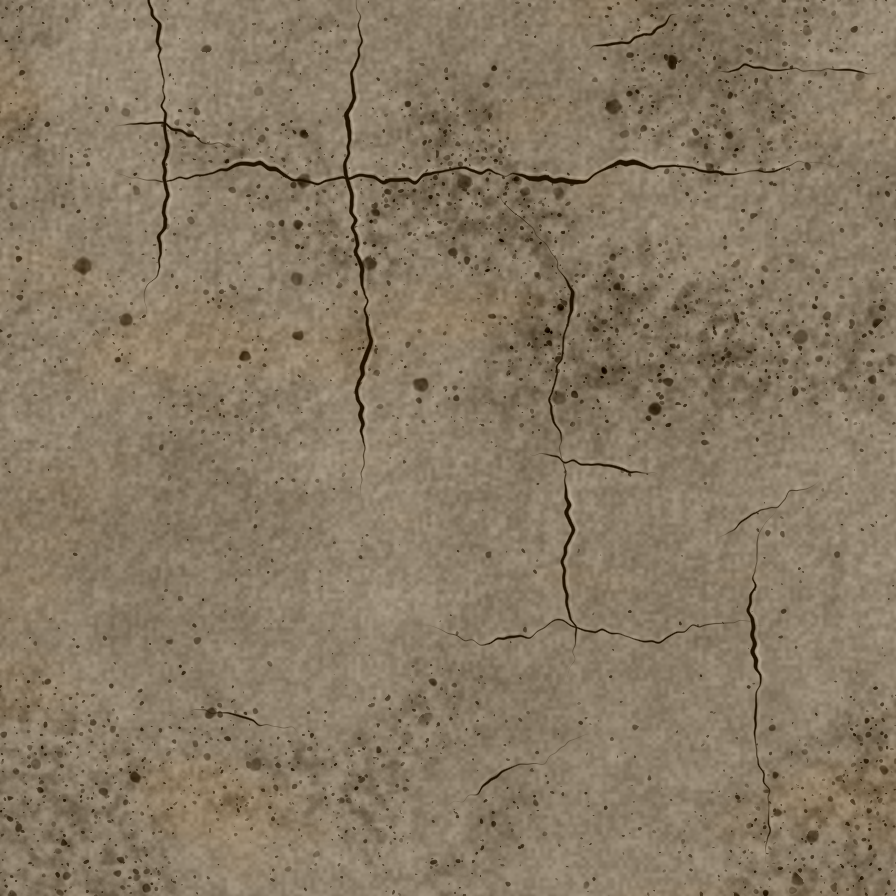
Give the GLSL for this texture, as a WebGL 1 fragment shader.

```glsl
precision highp float;
// Weathered concrete wall: a grainy, side-lit plaster relief with dark stains,
// pits scattered on rotated jittered grids, and wandering cracks drawn as
// distance bands around noisy lines that follow a loose lattice.

#define BASE_TONE 0.556
#define RELIEF 0.135
#define GRAIN 0.10
#define MOTTLE 0.13
#define STAIN_DEPTH 0.17
#define PIT_DEPTH 0.31
#define PIT_AMOUNT 0.50
#define CRACK_HALF_WIDTH 0.0027
#define CRACK_TONE 0.12
#define RIM_LIGHT 0.09

uniform vec2 u_resolution;

float hash(vec2 p) {
  vec3 q = fract(vec3(p.xyx) * 0.1031);
  q += dot(q, q.yzx + 33.33);
  return fract((q.x + q.y) * q.z);
}

float noise(vec2 p) {
  vec2 i = floor(p), f = fract(p);
  f = f * f * (3.0 - 2.0 * f);
  return mix(mix(hash(i), hash(i + vec2(1, 0)), f.x),
             mix(hash(i + vec2(0, 1)), hash(i + vec2(1, 1)), f.x), f.y);
}

float fbm(vec2 p) {
  float sum = 0.0, amp = 0.5;
  for (int i = 0; i < 4; i++) {
    sum += amp * noise(p);
    p = mat2(1.6, 1.2, -1.2, 1.6) * p + 17.3;
    amp *= 0.5;
  }
  return sum / 0.9375;
}

vec2 rotate(vec2 p, float a) {
  float c = cos(a), s = sin(a);
  return vec2(c * p.x + s * p.y, c * p.y - s * p.x);
}

// Plaster height: round grains, turning into slanted trowel streaks
float height(vec2 p, float streaks) {
  vec2 q = rotate(p, -0.9);
  float grains = noise(q * vec2(115.0, 150.0)) * 0.7 + noise(p * 70.0) * 0.3;
  return mix(grains, noise(q * vec2(48.0, 145.0)), streaks);
}

// Pits: one jittered dot per cell, on grids of four sizes
float pits(vec2 p, float density, float px) {
  float cover = 0.0, size = 0.009;
  for (int k = 0; k < 4; k++) {
    float layer = float(k);
    vec2 q = rotate(p, 0.5 + layer * 1.1) / size + 40.0 * layer + 200.0;
    vec2 cell = floor(q);
    vec2 center = 0.28 + 0.44 * vec2(hash(cell + 3.1), hash(cell + 7.7));
    float pick = hash(cell + 13.9);
    float radius = size * (0.09 + 0.15 * pow(hash(cell + 21.3), 3.0));
    float edge = max(radius * 0.5, px * 0.8);
    float d = length(fract(q) - center) * size;
    float dot_ = 1.0 - smoothstep(radius - edge * 0.5, radius + edge * 0.7, d);
    float present = step(pick, density * (1.0 - 0.17 * layer));
    cover = max(cover, dot_ * present * (0.4 + 0.6 * hash(cell + 31.7)));
    size *= 1.6;
  }
  return cover;
}

// Crack along q.x from lo to hi: x = dark core, y = lit rim
vec2 crack(vec2 q, float lo, float hi, float halfWidth, float seed, float px) {
  float t = q.x;
  float wander = 0.030 * (noise(vec2(t * 11.0, seed)) - 0.5)
               + 0.012 * (noise(vec2(t * 37.0, seed + 9.0)) - 0.5)
               + 0.005 * (noise(vec2(t * 110.0, seed + 18.0)) - 0.5);
  float across = q.y - wander;
  float taper = 0.3 * (hi - lo);
  float ends = smoothstep(lo, lo + taper, t) * (1.0 - smoothstep(hi - taper, hi, t));
  float w = halfWidth * ends * (0.2 + 1.2 * noise(vec2(t * 30.0, seed + 27.0)));
  float soft = max(px, 0.0015);
  float core = clamp((w - abs(across)) / soft + 0.5, 0.0, 1.0) * min(1.0, 2.0 * w / soft);
  float rim = (across - w - 0.0028) / 0.0016;
  return vec2(core, exp(-rim * rim) * min(w / 0.002, 1.0));
}

vec2 allCracks(vec2 p, float px) {
  vec2 result = vec2(0.0);
  // Uprights: evenly spaced, each starting lower than the last
  for (int k = 0; k < 4; k++) {
    float i = float(k);
    float lean = k == 2 ? 0.09 * smoothstep(0.68, 0.82, p.y) : 0.0;
    vec2 q = vec2(p.y, p.x - 0.172 - 0.228 * i + lean);
    float strength = 1.0 - 0.35 * min(abs(i - 1.0), 1.0);
    result = max(result, crack(q, 0.62 - 0.2 * i, 1.12 - 0.075 * i * i,
                               CRACK_HALF_WIDTH * strength, i + 2.0, px));
  }
  // Two level cracks, the upper one stronger
  for (int k = 0; k < 2; k++) {
    float i = float(k);
    vec2 q = vec2(p.x, p.y - 0.81 + 0.515 * i);
    result = max(result, crack(q, 0.10 + 0.36 * i, 0.96 - 0.08 * i,
                               CRACK_HALF_WIDTH * (0.9 - 0.45 * i), i + 50.0, px));
  }
  // Faint slanted hairlines
  for (int k = 0; k < 7; k++) {
    float i = float(k);
    vec2 center = vec2(0.1 + 0.9 * hash(vec2(i, 4.0)), hash(vec2(i, 8.0)));
    vec2 q = rotate(p - center, -0.9 + 1.5 * hash(vec2(i, 12.0)));
    float reach = 0.06 + 0.06 * hash(vec2(i, 16.0));
    result = max(result, crack(q, -reach, reach, CRACK_HALF_WIDTH * 0.42, i + 80.0, px));
  }
  return result;
}

void main() {
  float px = 1.0 / min(u_resolution.x, u_resolution.y);
  vec2 p = gl_FragCoord.xy * px;

  // Lit plaster surface
  float streaks = 0.8 * (1.0 - smoothstep(0.12, 0.5, p.y + 0.2 * (fbm(p * 4.0) - 0.5)));
  float slope = height(p, streaks) - height(p + vec2(-0.0026, 0.0026), streaks);
  float tone = BASE_TONE + RELIEF * slope + GRAIN * (noise(p * 215.0) - 0.5)
             + MOTTLE * (fbm(p * 5.0 + 3.0) - 0.5) + 0.05 * (noise(p * 45.0) - 0.5);

  // Weathering: a busy upper band, a calm middle, a speckled foot
  float upper = smoothstep(0.48, 0.62, p.y) * (1.0 - 0.55 * smoothstep(0.84, 0.95, p.y));
  float wear = 0.12 + 0.88 * upper + 0.65 * (1.0 - smoothstep(0.18, 0.32, p.y));
  float patches = smoothstep(0.36, 0.68, fbm(p * 8.0 + 11.0));
  float speckle = smoothstep(0.3, 0.8, fbm(p * 75.0 + 5.0));
  tone -= STAIN_DEPTH * wear * patches * speckle;
  vec2 ragged = p + 0.003 * (vec2(noise(p * 160.0), noise(p * 160.0 + 50.0)) - 0.5);
  tone -= PIT_DEPTH * pits(ragged, PIT_AMOUNT * wear * (0.2 + 0.8 * patches), px);

  // Cracks over everything
  vec2 cracks = allCracks(p, px);
  tone = mix(tone + RIM_LIGHT * cracks.y, CRACK_TONE, cracks.x);

  // Warm grey with faint ochre drifts
  float ochre = smoothstep(0.55, 0.8, fbm(p * vec2(4.0, 9.0) + 23.0));
  vec3 color = tone + vec3(0.0, -0.055, -0.135) + ochre * vec3(0.02, 0.0, -0.025);
  gl_FragColor = vec4(clamp(color, 0.0, 1.0), 1.0);
}
```
